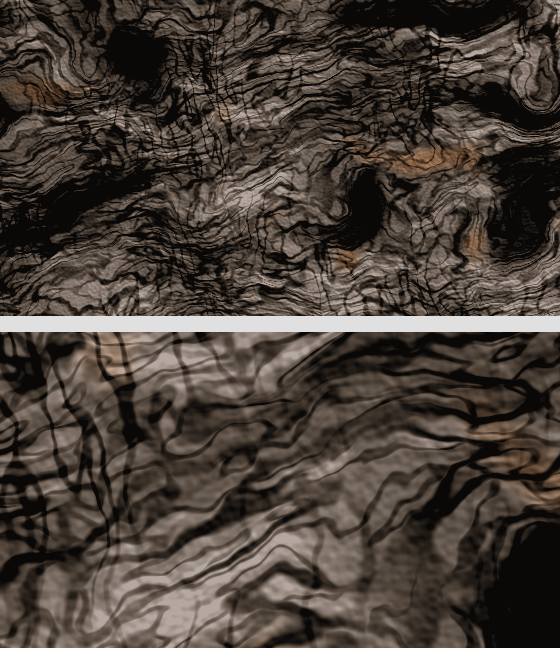
Top: the whole. Bottom: its middle third, enlarged.
Reproduce this texture procedurally as a Shadertoy shader.

```glsl
const float GRAIN_ANGLE = 0.24;
const float WARP_AMOUNT = 0.22;
const float WARP_SCALE = 1.6;
const float KNOT_CELL = 0.46;
const float KNOT_LIFT = 1.7;
const vec2 LIGHT_DIR = vec2(0.33, 0.94);
const float LIGHT_STEP = 0.0026;
const float RELIEF = 0.62;
const float CRACK_DEPTH = 1.75;
const float CROSS_DEPTH = 1.25;
const float HOLLOW_DEPTH = 1.9;
const float EXPOSURE = 0.5;
const float CONTRAST = 1.85;
const vec3 RUST_TINT = vec3(1.16, 0.94, 0.72);
const vec3 BARK_RAMP[6] = vec3[6](
    vec3(0.035, 0.030, 0.026), vec3(0.17, 0.14, 0.115),
    vec3(0.30, 0.255, 0.215), vec3(0.42, 0.37, 0.33),
    vec3(0.55, 0.495, 0.455), vec3(0.71, 0.66, 0.63));

vec2 hash2(vec2 cell) {
    uvec2 h = uvec2(ivec2(cell) + 4096);
    h = h * 1664525u + 1013904223u;
    h.x += h.y * 1664525u;
    h.y += h.x * 1664525u;
    h ^= h >> 16u;
    h.x += h.y * 1664525u;
    h.y += h.x * 1664525u;
    h ^= h >> 16u;
    return vec2(h & 65535u) / 65535.0;
}

float cornerSlope(vec2 cell, vec2 offset) {
    float angle = 6.28318 * hash2(cell).x;
    return dot(vec2(cos(angle), sin(angle)), offset);
}

float gradientNoise(vec2 p) {
    vec2 i = floor(p), f = p - i;
    vec2 u = f * f * f * (f * (f * 6.0 - 15.0) + 10.0);
    vec2 e = vec2(1.0, 0.0);
    float low = mix(cornerSlope(i, f), cornerSlope(i + e, f - e), u.x);
    float high = mix(cornerSlope(i + e.yx, f - e.yx), cornerSlope(i + 1.0, f - 1.0), u.x);
    return mix(low, high, u.y);
}

// Rings of grain bulging around scattered knots
float knotBulge(vec2 p) {
    vec2 home = floor(p / KNOT_CELL);
    float bulge = 0.0;
    for (int y = -1; y <= 1; y++)
    for (int x = -1; x <= 1; x++) {
        vec2 cell = home + vec2(x, y);
        vec2 centre = (cell + 0.2 + 0.6 * hash2(cell)) * KNOT_CELL;
        vec2 trait = hash2(cell + 71.0);
        float radius = mix(0.04, 0.13, trait.x);
        vec2 d = (p - centre) / radius;
        bulge += (trait.y - 0.35) * 1.6 * radius * exp(-dot(d, d));
    }
    return bulge * KNOT_LIFT;
}

// Coordinates along (x) and across (y) the twisted grain
vec2 grainCoords(vec2 p) {
    float c = cos(GRAIN_ANGLE), s = sin(GRAIN_ANGLE);
    vec2 g = vec2(c * p.x + s * p.y, c * p.y - s * p.x);
    g.y += knotBulge(p);
    float amount = WARP_AMOUNT, scale = WARP_SCALE;
    for (int i = 0; i < 4; i++) {
        vec2 q = p * scale + float(i) * 13.7;
        g += amount * vec2(gradientNoise(q), gradientNoise(q + 47.3));
        amount *= 0.31;
        scale *= 3.0;
    }
    return g;
}

float limbFolds(vec2 g) { return gradientNoise(g * vec2(1.5, 3.4) + 5.2); }
float ribs(vec2 g) { return gradientNoise(g * vec2(4.0, 11.0) + 21.0); }

float barkHeight(vec2 p, vec2 g) {
    return 0.10 * limbFolds(g) + 0.042 * ribs(g)
        + 0.014 * gradientNoise(g * vec2(14.0, 34.0))
        + 0.005 * gradientNoise(g * vec2(32.0, 85.0))
        + 0.0032 * gradientNoise(p * 105.0);
}

float crackLine(vec2 q, float width) {
    return 1.0 - smoothstep(0.25 * width, width, abs(gradientNoise(q)));
}

vec3 barkColour(float tone) {
    float t = clamp(tone, 0.0, 4.999);
    int i = int(t);
    return mix(BARK_RAMP[i], BARK_RAMP[i + 1], t - float(i));
}

void mainImage(out vec4 fragColor, in vec2 fragCoord) {
    vec2 p = fragCoord / iResolution.y;
    float across = fragCoord.x / iResolution.x;
    vec2 g = grainCoords(p);

    // Raking light over the relief
    vec2 lit = p + LIGHT_DIR * LIGHT_STEP;
    float slope = (barkHeight(p, g) - barkHeight(lit, grainCoords(lit))) / LIGHT_STEP;
    float patches = gradientNoise(p * 2.1 + 31.0);
    float tone = EXPOSURE + RELIEF * slope + 1.6 * limbFolds(g) + 0.9 * ribs(g);
    tone += 1.1 * patches + 0.6 * (across - 0.5);

    // Long splits, finer splits and checks across the grain
    float splitMask = smoothstep(-0.35, 0.25, gradientNoise(p * 6.0 + 11.0));
    float checkMask = smoothstep(-0.1, 0.3, gradientNoise(p * 4.0 + 63.0));
    float split = crackLine(g * vec2(6.0, 21.0) + 3.0, 0.14);
    float fineSplit = crackLine(g * vec2(13.0, 40.0) + 8.0, 0.13);
    float check = crackLine(g * vec2(27.0, 8.0) + 17.0, 0.14);
    tone -= CRACK_DEPTH * max(split * mix(0.4, 1.0, splitMask), 0.55 * fineSplit);
    tone -= CROSS_DEPTH * check * mix(0.2, 1.0, checkMask);

    // Deep shadowed hollows between the limbs
    float pit = gradientNoise(g * vec2(2.6, 5.5) + 40.0) + 0.35 * limbFolds(g);
    tone -= HOLLOW_DEPTH * smoothstep(0.2, 0.46, -pit);

    vec3 colour = barkColour(2.05 + CONTRAST * tone);
    float rust = smoothstep(0.28, 0.55, gradientNoise(p * 5.0 + 90.0));
    fragColor = vec4(colour * mix(vec3(1.0), RUST_TINT, rust), 1.0);
}
```
